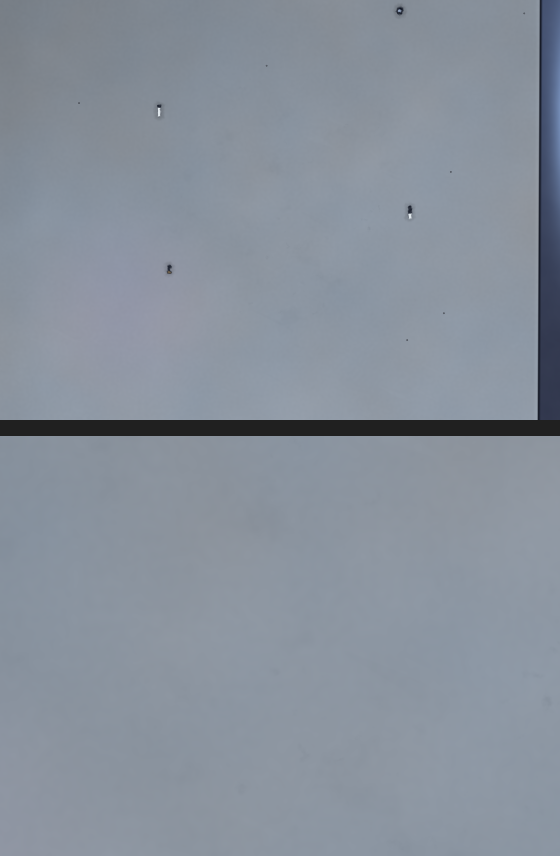
Top, the full canvas; bottom, a detail of the centre.
A Shadertoy shader for this texture:

```glsl
vec2 hash2(vec2 p) {
    vec3 q = fract(vec3(p.xyx) * vec3(0.1031, 0.103, 0.0973));
    q += dot(q, q.yzx + 33.33);
    return fract((q.xx + q.yz) * q.zy);
}

float gradientNoise(vec2 p) {
    vec2 i = floor(p), f = fract(p);
    vec2 u = f * f * f * (f * (f * 6.0 - 15.0) + 10.0);
    vec2 e = vec2(0, 1);
    float a = dot(hash2(i) * 2.0 - 1.0, f);
    float b = dot(hash2(i + e.yx) * 2.0 - 1.0, f - e.yx);
    float c = dot(hash2(i + e.xy) * 2.0 - 1.0, f - e.xy);
    float d = dot(hash2(i + e.yy) * 2.0 - 1.0, f - e.yy);
    return mix(mix(a, b, u.x), mix(c, d, u.x), u.y);
}

float fbm(vec2 p) {
    float sum = 0.0, amp = 0.5;
    for (int i = 0; i < 5; i++) {
        sum += amp * gradientNoise(p);
        p = mat2(1.6, 1.2, -1.2, 1.6) * p + 7.3;
        amp *= 0.5;
    }
    return sum;
}

float roundBox(vec2 p, vec2 halfSize, float radius) {
    vec2 q = abs(p) - halfSize + radius;
    return length(max(q, 0.0)) + min(max(q.x, q.y), 0.0) - radius;
}

// Smooth plaster: slow light falloff, tinted clouds and faint trowel marks
vec3 plaster(vec2 p) {
    float light = 0.66 - 0.5 * (p.y - 0.35) + 0.06 * p.x;
    light -= 0.45 * smoothstep(0.75, 0.0, length((p - vec2(0.0, 1.05)) * vec2(0.8, 1.0)));
    light -= 0.2 * smoothstep(0.12, 0.0, p.x);
    light += 0.5 * fbm(p * 2.6 + 3.0) + 0.22 * fbm(p * 9.0);
    vec3 col = mix(vec3(0.495, 0.525, 0.56), vec3(0.578, 0.618, 0.668), clamp(light, -0.3, 1.1));

    float warmth = fbm(p * 3.1 + 20.0) + 0.22 * smoothstep(0.4, 0.0, length(p - vec2(1.28, 0.55)));
    col += warmth * vec3(0.035, 0.0, -0.035);
    col += vec3(0.012, -0.008, 0.012) * smoothstep(0.3, 0.0, length(p - vec2(0.3, 0.27)));

    float center = smoothstep(0.5, 0.1, length(p - vec2(0.7, 0.5)));
    float smudge = smoothstep(0.08, 0.35, fbm(p * 14.0 + 5.0));
    float grit = smoothstep(0.15, 0.4, fbm(p * 45.0));
    col -= center * (0.02 * smudge + 0.045 * grit * smoothstep(-0.05, 0.2, fbm(p * 6.0 + 9.0)));

    vec2 s = mat2(0.9, 0.44, -0.44, 0.9) * p;
    float scratch = smoothstep(0.28, 0.45, gradientNoise(s * vec2(9.0, 65.0)));
    col += 0.012 * scratch * gradientNoise(p * 7.0);
    return col + 0.008 * gradientNoise(p * 110.0);
}

void mainImage(out vec4 fragColor, in vec2 fragCoord) {
    vec2 p = fragCoord / iResolution.y;
    float aspect = iResolution.x / iResolution.y;
    float blur = max(1.0 / iResolution.y, 0.0018);
    vec3 col = plaster(p);

    // Sparse dark pinholes
    vec2 cell = floor(p * 9.0);
    vec2 rnd = hash2(cell + 41.0);
    float pin = length(fract(p * 9.0) - 0.2 - 0.6 * rnd) / 9.0;
    float present = step(0.86, hash2(cell + 77.0).x);
    col = mix(col, vec3(0.24, 0.25, 0.28), 0.65 * present * smoothstep(0.0035, 0.001, pin));

    // Four chipped fixing holes, two per column
    for (int i = 0; i < 4; i++) {
        float right = float(i % 2), low = float(i / 2);
        vec2 q = p - vec2(0.379 + 0.573 * right + 0.024 * low,
                          0.736 + 0.238 * right - low * (0.377 + 0.102 * right));
        q += 0.005 * vec2(gradientNoise(p * 130.0), gradientNoise(p * 130.0 + 50.0));
        float isBolt = right * (1.0 - low), isStub = (1.0 - right) * low;
        float tall = mix(0.015, 0.010, max(isBolt, isStub));
        float hole = roundBox(q, vec2(0.0045 + 0.0035 * isBolt, tall), 0.004 + 0.004 * isBolt);
        col *= 1.0 - 0.12 * smoothstep(0.012, 0.0, hole);
        vec3 holeColor = vec3(0.1, 0.12, 0.17) + 0.15 * gradientNoise(p * 160.0);
        col = mix(col, holeColor, 0.9 * smoothstep(blur, -blur, hole));

        vec2 chipSize = mix(vec2(0.004, 0.011 - 0.005 * right * low), vec2(0.0028), max(isBolt, isStub));
        vec2 chipAt = vec2(0.0, mix(-0.003 - 0.007 * right * low, -0.006 * isStub, max(isBolt, isStub)));
        float chip = roundBox(q - chipAt, chipSize, 0.002);
        vec3 chipColor = mix(vec3(0.87, 0.9, 0.92), vec3(0.45, 0.39, 0.3), isStub);
        chipColor = mix(chipColor, vec3(0.6, 0.67, 0.78), isBolt);
        col = mix(col, chipColor, smoothstep(blur, -blur, chip));
    }

    // Shadowed blue recess beyond the slightly leaning wall edge
    float edge = p.x - (aspect - 0.053 + 0.005 * p.y);
    col += 0.025 * smoothstep(-0.012, -0.003, edge);
    float across = clamp(edge / 0.05, 0.0, 1.0);
    float glow = exp(-pow((p.y - 0.72) / 0.24, 2.0));
    vec3 recess = mix(vec3(0.2, 0.225, 0.31), vec3(0.27, 0.32, 0.44), smoothstep(0.1, 0.9, p.y));
    recess += glow * across * across * vec3(0.2, 0.25, 0.3);
    recess += 0.025 * fbm(p * 18.0);
    recess = mix(vec3(0.07, 0.085, 0.13), recess, smoothstep(0.001, 0.008, edge));
    col = mix(col, recess, smoothstep(-blur, blur, edge));

    fragColor = vec4(clamp(col, 0.0, 1.0), 1.0);
}
```
